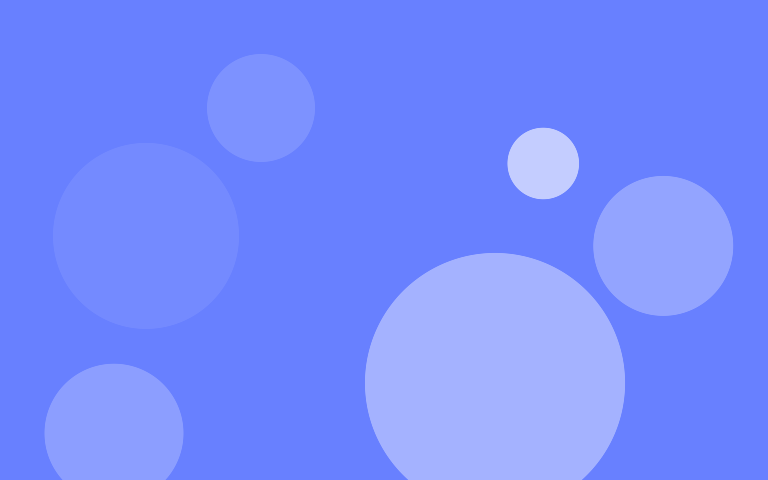
This background is drawn by a Shadertoy shader. Its source:

```glsl
// Six translucent white discs floating on a flat periwinkle blue background.

// Blends a white disc over the base; lengths are in canvas heights.
vec3 addDisc(vec3 base, vec2 p, vec2 center, float radius, float opacity) {
    float edge = 0.5 / iResolution.y;
    float coverage = 1.0 - smoothstep(-edge, edge, length(p - center) - radius);
    return mix(base, vec3(1.0), coverage * opacity);
}

void mainImage(out vec4 fragColor, in vec2 fragCoord) {
    vec2 p = fragCoord / iResolution.y;
    vec3 color = vec3(0.408, 0.502, 1.0);

    // Faint discs on the left
    color = addDisc(color, p, vec2(0.5438, 0.775), 0.1125, 0.14);
    color = addDisc(color, p, vec2(0.3042, 0.5085), 0.1938, 0.08);
    color = addDisc(color, p, vec2(0.2375, 0.0975), 0.1448, 0.235);

    // Brighter discs on the right
    color = addDisc(color, p, vec2(1.0313, 0.2021), 0.2710, 0.395);
    color = addDisc(color, p, vec2(1.1318, 0.6594), 0.0746, 0.61);
    color = addDisc(color, p, vec2(1.3818, 0.4877), 0.1458, 0.285);

    fragColor = vec4(color, 1.0);
}
```
